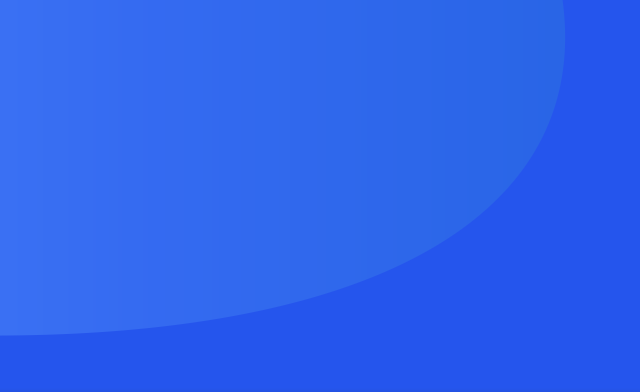
This background is drawn by a WebGL 2 fragment shader. Its source:

```glsl
#version 300 es
precision highp float;

#define ELLIPSE_CENTER vec2(-1.669, 2.318)
#define ELLIPSE_EXTENT vec2(2.552, 2.174)
#define ELLIPSE_SKEW 0.65
#define BACKDROP vec3(0.147, 0.334, 0.929)
#define GLOW_LEFT vec3(0.228, 0.440, 0.953)
#define GLOW_MIDDLE vec3(0.206, 0.417, 0.945)
#define GLOW_RIGHT vec3(0.160, 0.396, 0.902)
#define MIDDLE_STOP 0.23
#define RIGHT_STOP 0.88
#define FOOT_HEIGHT 0.012
#define FOOT_SHADE 0.04

uniform vec2 u_resolution;
out vec4 fragColor;

// Implicit skewed ellipse, negative inside
float skewedEllipse(vec2 p) {
    vec2 q = (p - ELLIPSE_CENTER) / ELLIPSE_EXTENT;
    return dot(q, q) + 2.0 * ELLIPSE_SKEW * q.x * q.y
        - (1.0 - ELLIPSE_SKEW * ELLIPSE_SKEW);
}

// Horizontal gradient with three stops
vec3 glowColor(float x) {
    vec3 leftPart = mix(GLOW_LEFT, GLOW_MIDDLE, clamp(x / MIDDLE_STOP, 0.0, 1.0));
    float t = clamp((x - MIDDLE_STOP) / (RIGHT_STOP - MIDDLE_STOP), 0.0, 1.0);
    return mix(leftPart, GLOW_RIGHT, t);
}

void main() {
    vec2 uv = gl_FragCoord.xy / u_resolution;

    // Flat backdrop with a faint shade along the foot
    float foot = 1.0 - smoothstep(0.0, FOOT_HEIGHT, uv.y);
    vec3 color = BACKDROP * (1.0 - FOOT_SHADE * foot);

    // Large curved panel with a one-pixel soft edge
    float field = skewedEllipse(uv);
    float pixelStep = length(vec2(dFdx(field), dFdy(field)));
    float coverage = clamp(0.5 - field / max(pixelStep, 1e-6), 0.0, 1.0);
    color = mix(color, glowColor(uv.x), coverage);

    fragColor = vec4(color, 1.0);
}
```
